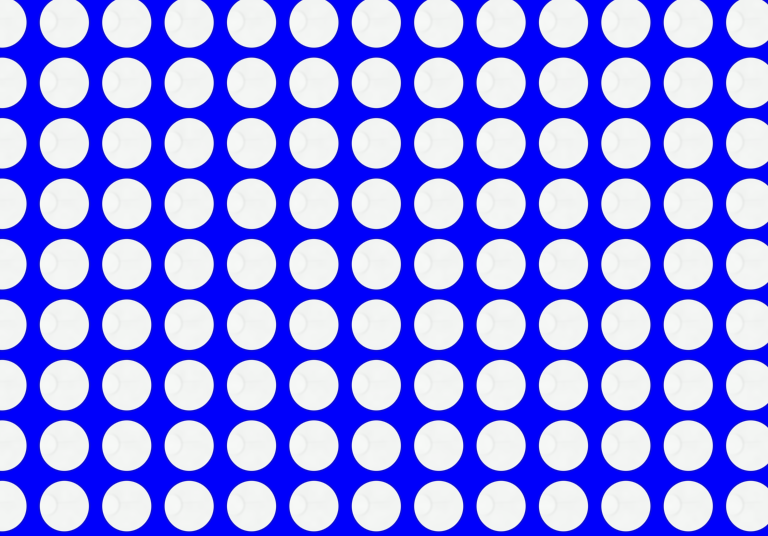
Give the GLSL for this pattern, as a Shadertoy shader.

```glsl
// Rows of off-white, slightly tall dots on saturated blue, each with a thin
// darker blue rim. A repeated cell holds an ellipse distance; a pale patch,
// a crescent shadow, a faint crease and soft noise give the dots some relief.

const vec2 PITCH = vec2(0.1164, 0.1128);    // in canvas heights
const vec2 ORIGIN = vec2(0.0037, 0.0558);   // centre of the lower-left dot
const vec2 RADII = vec2(0.0458, 0.0471);

const vec3 BLUE = vec3(0.0, 0.0, 0.985);
const vec3 RIM_BLUE = vec3(0.04, 0.04, 0.85);
const vec3 OFF_WHITE = vec3(0.95, 0.957, 0.95);

float hash(vec2 p) {
    vec3 h = fract(vec3(p.xyx) * 0.1031);
    h += dot(h, h.yzx + 33.33);
    return fract((h.x + h.y) * h.z);
}

float valueNoise(vec2 p) {
    vec2 cell = floor(p);
    vec2 f = fract(p);
    f = f * f * (3.0 - 2.0 * f);
    float low = mix(hash(cell), hash(cell + vec2(1.0, 0.0)), f.x);
    float high = mix(hash(cell + vec2(0.0, 1.0)), hash(cell + 1.0), f.x);
    return mix(low, high, f.y);
}

// Approximate signed distance, negative inside
float ellipseDistance(vec2 p, vec2 radii) {
    return (length(p / radii) - 1.0) * 0.5 * (radii.x + radii.y);
}

// Brightness offset on a dot; q runs from -1 to 1 across it
float dotRelief(vec2 q, vec2 id) {
    float mottle = valueNoise(q * 3.0 + 17.0) - 0.5;
    float variation = valueNoise(q * 4.0 + id * 11.0 + 200.0) - 0.5;

    // Pale patch at the left with a shadow along its right edge
    float patchEdge = length((q - vec2(-0.75, 0.05)) / vec2(0.42, 0.4)) - 1.0;
    float pale = 1.0 - smoothstep(-0.15, 0.05, patchEdge);
    float crescent = exp(-pow((patchEdge - 0.1) / 0.13, 2.0))
                   * smoothstep(-0.75, -0.35, q.x);

    // Crease running right from the patch
    float crease = exp(-pow((q.y - 0.14 - 0.05 * q.x) / 0.05, 2.0))
                 * smoothstep(-0.45, -0.2, q.x)
                 * (1.0 - smoothstep(0.2, 0.7, q.x));

    return 0.012 * mottle + 0.008 * variation
         + 0.012 * pale - 0.03 * crescent - 0.01 * crease;
}

void mainImage(out vec4 fragColor, in vec2 fragCoord) {
    float pixel = 1.0 / iResolution.y;
    vec2 grid = (fragCoord * pixel - ORIGIN) / PITCH + 0.5;
    vec2 id = floor(grid);
    vec2 local = (fract(grid) - 0.5) * PITCH;

    float d = ellipseDistance(local, RADII);
    float fill = 1.0 - smoothstep(-0.75 * pixel, 0.75 * pixel, d);
    float rim = 1.0 - smoothstep(0.0025, 0.0025 + 0.75 * pixel, d);

    vec3 ground = mix(BLUE, RIM_BLUE, rim);
    vec3 face = OFF_WHITE + dotRelief(local / RADII, id);
    fragColor = vec4(mix(ground, face, fill), 1.0);
}
```
